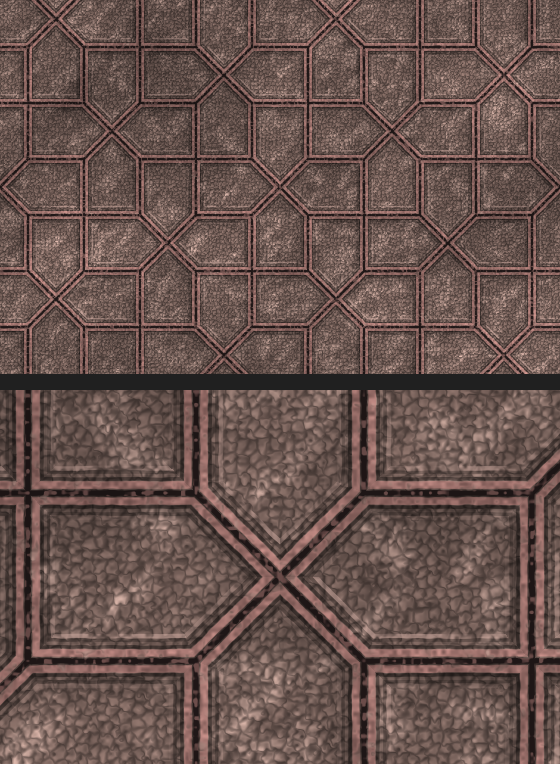
Top, the full canvas; bottom, a detail of the centre.
Write a Shadertoy shader that draws this pattern.

```glsl
const float TILES_ACROSS = 10.0;    // unit squares over the canvas width
const float JOINT_HALF = 0.016;
const float RIM_OUTER = 0.024;
const float RIM_INNER = 0.070;
const float SEAM_LINE = 0.084;      // dark line between rim and panel
const float BEVEL_LINE = 0.148;
const float GRAIN_CELLS = 15.0;     // leather cells per unit
const vec2 LIGHT_DIR = vec2(0.45, 0.89);
const vec3 JOINT_COLOR = vec3(0.11, 0.08, 0.08);
const vec3 RIM_COLOR = vec3(0.61, 0.435, 0.415);
const vec3 PANEL_COLOR = vec3(0.415, 0.338, 0.314);
const vec3 FLECK_COLOR = vec3(0.63, 0.525, 0.49);
const vec3 BEVEL_COLOR = vec3(0.72, 0.595, 0.56);

float hash(vec2 p) {
    vec3 q = fract(p.xyx * vec3(0.1031, 0.1030, 0.0973));
    q += dot(q, q.yzx + 33.33);
    return fract((q.x + q.y) * q.z);
}

float noise(vec2 p) {
    vec2 i = floor(p), f = fract(p);
    f = f * f * (3.0 - 2.0 * f);
    return mix(mix(hash(i), hash(i + vec2(1, 0)), f.x),
               mix(hash(i + vec2(0, 1)), hash(i + vec2(1, 1)), f.x), f.y);
}

float fbm(vec2 p) {
    float sum = 0.0, amp = 0.5;
    for (int k = 0; k < 4; k++) {
        sum += amp * noise(p);
        p = mat2(0.8, 0.6, -0.6, 0.8) * p * 2.03 + 7.1;
        amp *= 0.5;
    }
    return sum / 0.9375;
}

// Gap between the two nearest cell points; small along the creases.
float leatherCrease(vec2 p) {
    vec2 base = floor(p);
    float near1 = 8.0, near2 = 8.0;
    for (int y = -1; y <= 1; y++)
    for (int x = -1; x <= 1; x++) {
        vec2 cell = base + vec2(x, y);
        vec2 site = cell + 0.1 + 0.8 * vec2(hash(cell), hash(cell + 57.3));
        float dist = length(p - site);
        near2 = min(near2, max(near1, dist));
        near1 = min(near1, dist);
    }
    return near2 - near1;
}

// Centre of the plus of five unit squares that covers p.
vec2 plusCentre(vec2 p) {
    vec2 square = floor(p + 0.5);
    float kind = mod(square.x - 2.0 * square.y + 0.5, 5.0);
    if (kind < 1.0) return square;
    if (kind < 2.0) return square - vec2(1, 0);
    if (kind < 3.0) return square + vec2(0, 1);
    if (kind < 4.0) return square - vec2(0, 1);
    return square + vec2(1, 0);
}

// Each plus splits into four pentagons: x = edge distance, yz = inward normal.
vec3 pentagon(vec2 r, out vec2 armDir) {
    bool level = abs(r.x) > abs(r.y);
    float across = level ? r.y : r.x;
    float along = level ? abs(r.x) : abs(r.y);
    float side = across < 0.0 ? -1.0 : 1.0;
    float end = (level ? r.x : r.y) < 0.0 ? -1.0 : 1.0;
    armDir = level ? vec2(end, 0) : vec2(0, end);
    vec3 edge = vec3((along - abs(across)) * 0.7071, vec2(-side, 1.0) * 0.7071);
    if (0.5 - abs(across) < edge.x) edge = vec3(0.5 - abs(across), -side, 0.0);
    if (1.5 - along < edge.x) edge = vec3(1.5 - along, 0.0, -1.0);
    edge.yz = level ? vec2(edge.z * end, edge.y) : vec2(edge.y, edge.z * end);
    return edge;
}

float line(float d, float centre, float halfWidth, float aa) {
    return 1.0 - smoothstep(halfWidth - aa, halfWidth + aa, abs(d - centre));
}

void mainImage(out vec4 fragColor, in vec2 fragCoord) {
    float unit = TILES_ACROSS / iResolution.x;
    vec2 p = (fragCoord - 0.5 * iResolution.xy) * unit;
    float aa = 0.6 * unit;

    vec2 centre = plusCentre(p), armDir;
    vec3 edge = pentagon(p - centre, armDir);
    float facing = dot(edge.yz, LIGHT_DIR);
    float tileRand = hash(centre * 3.0 + armDir + 40.0);
    float fine = noise(p * 38.0 + 200.0);
    float coarse = noise(p * 17.0 + 90.0);
    float d = edge.x + 0.006 * (coarse - 0.5);

    // Leather panel with soft creases and pale diagonal flecks
    vec2 q = p + tileRand * 31.0 + 50.0;
    vec2 diag = vec2(q.x + q.y, q.y - q.x) * 0.7071;
    float crease = smoothstep(0.0, 0.5, leatherCrease(q * GRAIN_CELLS + 0.5 * fine));
    float fleck = smoothstep(0.42, 0.80, fbm(diag * vec2(4.0, 7.0)));
    vec3 col = mix(PANEL_COLOR, FLECK_COLOR, fleck * (0.25 + 0.65 * fine));
    col *= mix(0.76, 1.10, crease) * (0.80 + 0.40 * fine) * (0.96 + 0.08 * tileRand);

    // Sunken edge shading and the worn bevel line
    float slope = exp(-max(d - SEAM_LINE, 0.0) * 11.0);
    col *= 1.0 + slope * (0.13 * facing - 0.16);
    float bevel = line(d, BEVEL_LINE, 0.013, aa);
    float worn = smoothstep(0.20, 0.60, noise(p * 5.0 + 20.0) * 0.6 + fine * 0.4);
    col *= 1.0 - 0.22 * line(d, BEVEL_LINE - 0.024, 0.010, aa);
    col = mix(col, BEVEL_COLOR, bevel * worn * (0.14 + 0.50 * max(facing, 0.0)));

    // Chipped rim, dark seam and joint
    float rimMid = 0.5 * (RIM_OUTER + RIM_INNER);
    float rim = line(d, rimMid, 0.5 * (RIM_INNER - RIM_OUTER), aa);
    float chip = smoothstep(0.55, 0.85, 0.5 * coarse + 0.5 * fine);
    vec3 rimCol = RIM_COLOR * (0.74 + 0.46 * fine) * (1.0 + 0.06 * facing);
    col *= 1.0 - 0.38 * line(d, SEAM_LINE, 0.010, aa);
    col = mix(col, rimCol, rim * (0.92 - 0.6 * chip));
    col *= 1.0 - 0.30 * (1.0 - smoothstep(JOINT_HALF, RIM_OUTER + 0.008, d));
    float joint = 1.0 - smoothstep(JOINT_HALF - aa, JOINT_HALF + aa, d);
    float dust = smoothstep(0.50, 0.85, fine) * 0.55;
    col = mix(col, mix(JOINT_COLOR, RIM_COLOR, dust), joint);

    // Broad diagonal light and shade
    vec2 sweep = vec2(p.x + p.y, p.y - p.x) * vec2(0.22, 0.42) + 13.0;
    col *= 0.70 + 0.64 * fbm(sweep);
    fragColor = vec4(col, 1.0);
}
```
